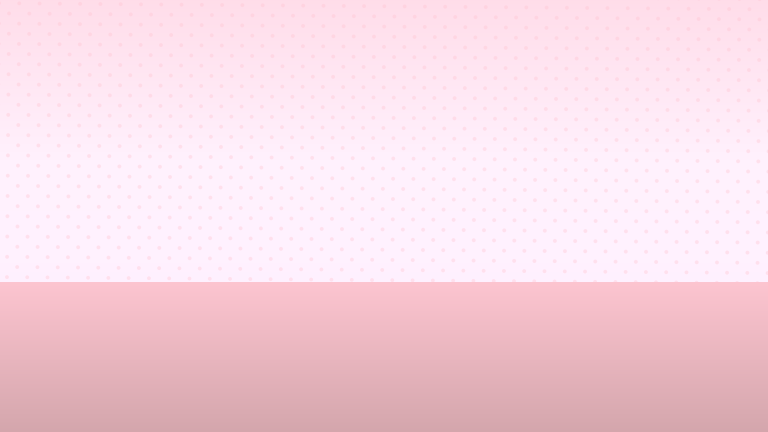
Write a WebGL 2 fragment shader that draws this background.

```glsl
#version 300 es
precision highp float;

uniform vec2 u_resolution;
out vec4 fragColor;

// Lengths are in units of the canvas height
const float FLOOR_TOP = 0.3472;
const float HAZE_LEVEL = 0.62;
const vec3 WALL_TOP = vec3(1.0, 0.864, 0.914);
const vec3 WALL_HAZE = vec3(1.0, 0.945, 0.992);
const vec3 WALL_BASE = vec3(0.998, 0.943, 0.998);
const vec3 FLOOR_BACK = vec3(0.99, 0.77, 0.815);
const vec3 FLOOR_FRONT = vec3(0.83, 0.65, 0.675);

const vec3 DOT_COLOR = vec3(1.0, 0.76, 0.81);
const float DOT_OPACITY = 0.36;
const float DOT_RADIUS = 0.0044;
const float DOT_SPACING = 0.04695;
const float DOT_TILT = 0.008;
const vec2 DOT_ANCHOR = vec2(0.6035, 0.4243);

// Distance to the nearest point of a square lattice
float latticeDistance(vec2 p) {
    return length(fract(p / DOT_SPACING + 0.5) - 0.5) * DOT_SPACING;
}

// Staggered dots: two lattices offset by half a cell
float dotMask(vec2 p, float pixel) {
    float c = cos(DOT_TILT);
    float s = sin(DOT_TILT);
    vec2 q = mat2(c, s, -s, c) * (p - DOT_ANCHOR);
    float d = min(latticeDistance(q), latticeDistance(q + 0.5 * DOT_SPACING));
    return 1.0 - smoothstep(-0.7 * pixel, 0.7 * pixel, d - DOT_RADIUS);
}

vec3 wallColor(float y) {
    vec3 lower = mix(WALL_BASE, WALL_HAZE, smoothstep(FLOOR_TOP, HAZE_LEVEL, y));
    return mix(lower, WALL_TOP, clamp((y - HAZE_LEVEL) / (1.0 - HAZE_LEVEL), 0.0, 1.0));
}

void main() {
    vec2 p = gl_FragCoord.xy / u_resolution.y;
    float pixel = 1.0 / u_resolution.y;

    // Dotted wall
    vec3 color = mix(wallColor(p.y), DOT_COLOR, DOT_OPACITY * dotMask(p, pixel));

    // Shaded floor in front of it
    vec3 ground = mix(FLOOR_FRONT, FLOOR_BACK, clamp(p.y / FLOOR_TOP, 0.0, 1.0));
    float wallMask = smoothstep(-0.5 * pixel, 0.5 * pixel, p.y - FLOOR_TOP);
    fragColor = vec4(mix(ground, color, wallMask), 1.0);
}
```
